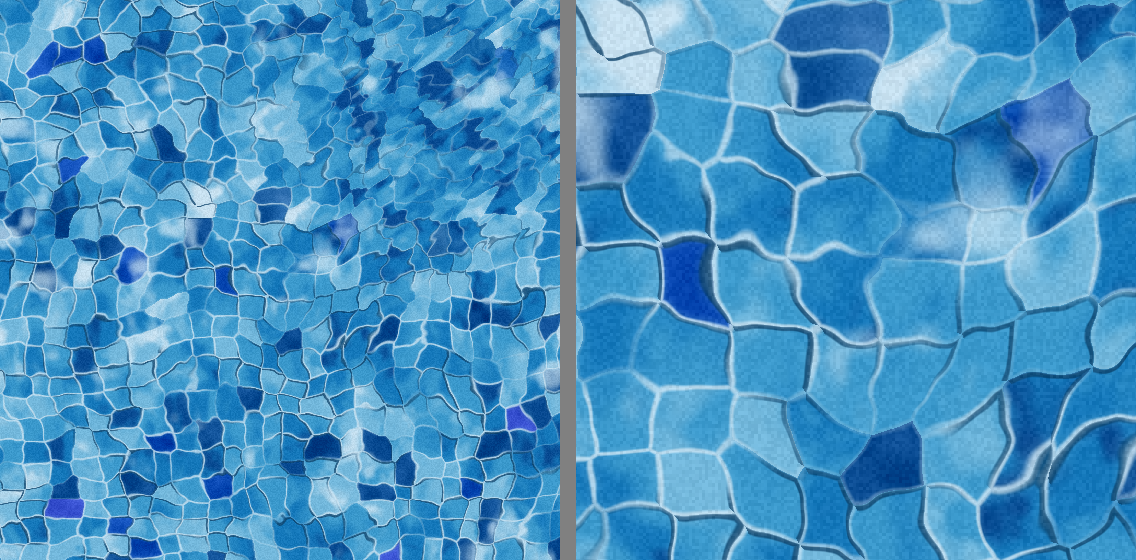
Left: the whole. Right: its middle third, enlarged.
A three.js fragment shader for this texture:

```glsl
varying vec2 vUv;

const float TILES = 23.0;
const float SWELL = 1.3;          // broad bending of the tile rows
const float WOBBLE = 0.55;        // bending of single tile edges
const float RIPPLE = 0.8;         // fine refraction in the choppy area
const float GROUT_WIDTH = 0.034;
const float GRAIN = 0.07;
const vec2 LIGHT_DIR = vec2(0.6, 0.8);

const vec3 DEEP = vec3(0.03, 0.29, 0.57);
const vec3 MID = vec3(0.08, 0.47, 0.73);
const vec3 SKY = vec3(0.23, 0.60, 0.80);
const vec3 LIGHT = vec3(0.45, 0.72, 0.86);
const vec3 PALE = vec3(0.78, 0.88, 0.94);
const vec3 ROYAL = vec3(0.03, 0.28, 0.70);
const vec3 VIOLET = vec3(0.23, 0.33, 0.83);
const vec3 SHADOW = vec3(0.04, 0.25, 0.41);

vec2 hash2(vec2 p) {
  vec3 q = fract(p.xyx * vec3(0.1031, 0.1030, 0.0973));
  q += dot(q, q.yzx + 33.33);
  return fract((q.xx + q.yz) * q.zy);
}

// Two independent channels of smooth value noise
vec2 noise2(vec2 p) {
  vec2 i = floor(p), f = fract(p);
  f = f * f * f * (f * (f * 6.0 - 15.0) + 10.0);
  return mix(mix(hash2(i), hash2(i + vec2(1, 0)), f.x),
             mix(hash2(i + vec2(0, 1)), hash2(i + vec2(1, 1)), f.x), f.y);
}

float fbm(vec2 p) {
  return 0.55 * noise2(p).x + 0.3 * noise2(p * 2.1 + 7.3).y
       + 0.15 * noise2(p * 4.3 + 3.1).x;
}

// Tile centres sit on a grid that loosens towards the top
vec2 tileCentre(vec2 id) {
  float jitter = mix(0.34, 0.72, smoothstep(0.35, 0.75, id.y / TILES));
  return id + 0.5 + jitter * (hash2(id + 40.0) - 0.5);
}

// Returns edge distance and edge facing; writes the tile id
vec2 tileEdge(vec2 p, out vec2 id) {
  vec2 base = floor(p), toNearest = vec2(0.0);
  float nearest = 9.0;
  for (int y = -1; y <= 1; y++)
    for (int x = -1; x <= 1; x++) {
      vec2 cell = base + vec2(x, y);
      vec2 d = tileCentre(cell) - p;
      if (dot(d, d) < nearest) {
        nearest = dot(d, d);
        toNearest = d;
        id = cell;
      }
    }
  vec2 edge = vec2(9.0, 0.0);
  for (int y = -2; y <= 2; y++)
    for (int x = -2; x <= 2; x++) {
      if (x == 0 && y == 0) continue;
      vec2 d = tileCentre(id + vec2(x, y)) - p;
      vec2 n = normalize(d - toNearest);
      float dist = dot(0.5 * (d + toNearest), n);
      if (dist < edge.x) edge = vec2(dist, dot(n, LIGHT_DIR));
    }
  return edge;
}

vec3 waterRamp(float t) {
  vec3 c = mix(DEEP, MID, smoothstep(0.02, 0.20, t));
  c = mix(c, SKY, smoothstep(0.24, 0.46, t));
  c = mix(c, LIGHT, smoothstep(0.52, 0.72, t));
  return mix(c, PALE, smoothstep(0.78, 1.0, t));
}

void main() {
  vec2 p = vUv * TILES;

  // Refraction: broad swell, edge wobble, choppy streaks at upper right
  float choppy = smoothstep(0.42, 0.12,
    length((vUv - vec2(0.8, 0.82)) * vec2(0.9, 1.1)) + 0.2 * (fbm(p * 0.3) - 0.5));
  vec2 slant = vec2(p.x * 0.8 + p.y * 0.6, p.y * 0.8 - p.x * 0.6);
  vec2 streak = noise2(slant * vec2(1.1, 3.4));
  vec2 q = p + vec2(0.06 * p.y, -0.09 * p.x);
  q += SWELL * (noise2(p * 0.24 + 5.0) - 0.5);
  q += WOBBLE * (noise2(p * 0.95 + 19.0) - 0.5);
  q += 0.16 * (noise2(p * 2.6 + 31.0) - 0.5);
  q += RIPPLE * choppy * (streak - 0.5);

  vec2 id;
  vec2 edge = tileEdge(q, id);
  vec2 dye = hash2(id + 11.0);

  // Tile colour, shaded by soft light drifting across the tiles
  float caustic = fbm(p * 0.34 + 2.0) - 0.5;
  float glint = fbm(p * vec2(1.1, 0.9) + 0.8 * noise2(p * 0.7) + 61.0) - 0.5;
  float tone = 0.49 + 0.66 * (dye.x - 0.5) + 0.62 * caustic + 0.48 * glint;
  tone += choppy * (0.5 * (streak.x - 0.5) - 0.06);
  vec3 color = waterRamp(tone);
  vec3 accent = mix(ROYAL, DEEP, step(0.048, dye.y));
  accent = mix(accent, VIOLET, step(dye.y, 0.012));
  accent += 0.22 * glint + 0.12 * caustic;
  color = mix(color, accent, step(dye.y, 0.095) * (1.0 - 0.5 * choppy));

  // Washed-out sunlight patches
  float sun = smoothstep(0.66, 0.86, fbm(p * 0.52 + 83.0) + 0.1 * glint);
  color = mix(color, PALE, 0.75 * sun);

  // Grout: a pale seam in places, a thin shadow on the side away from light
  vec2 wear = noise2(p * 0.75 + 47.0);
  float calm = 1.0 - 0.65 * choppy;
  float paleShare = smoothstep(0.2, 0.65, wear.x + 0.22 * (0.5 - vUv.y));
  float width = GROUT_WIDTH * (0.6 + 0.9 * wear.y);
  float seam = 1.0 - smoothstep(width * 0.4, width + 0.04, edge.x);
  float halo = 1.0 - smoothstep(0.0, 0.2, edge.x);
  float shade = 1.0 - smoothstep(0.02, 0.055, abs(edge.x - 0.045));
  shade *= smoothstep(-0.1, 0.6, edge.y) * smoothstep(0.35, 0.7, wear.y);
  color = mix(color, LIGHT, 0.22 * halo * paleShare * calm);
  color = mix(color, PALE, seam * calm * mix(0.2, 0.82, paleShare));
  color = mix(color, SHADOW, 0.75 * shade * calm);

  // Fine film grain
  color += GRAIN * (hash2(floor(vUv * 512.0)).x - 0.5);
  gl_FragColor = vec4(clamp(color, 0.0, 1.0), 1.0);
}
```
